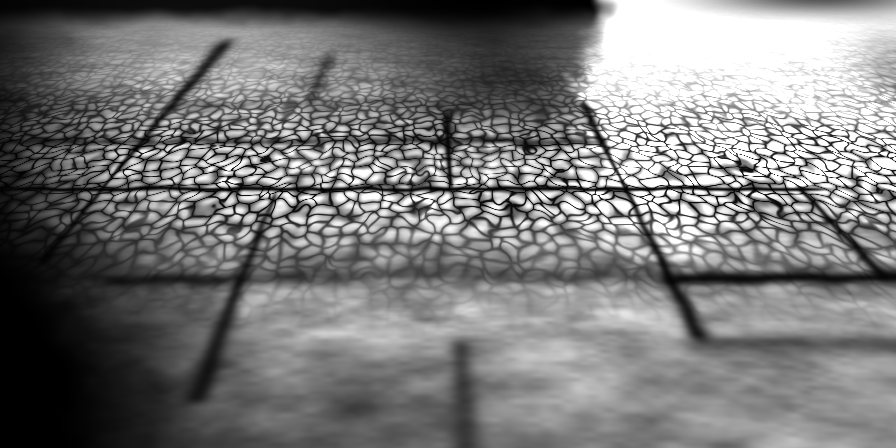
A WebGL 2 fragment shader for this texture:

```glsl
#version 300 es
precision highp float;
// Cracked plank floor in raking light: monochrome, low angle, shallow focus.

#define VANISH vec2(0.958, 1.453)
#define FOCUS_Y 0.60
#define FOCUS_DEPTH 0.17
#define BLUR_RATE 0.05
#define PLANK_FIRST -0.833
#define PLANK_PITCH 0.445
#define CELL_SCALE vec2(25.0, 38.0)
#define CRACK_DARK 0.85
#define BUMP_GAIN 1.05
#define FLOOR_TONE 0.59
#define WINDOW_TONE 1.16

uniform vec2 u_resolution;
out vec4 fragColor;

// Horizontal joints: height, left end, right end, strength
const vec4 JOINTS[7] = vec4[7](
    vec4(0.766, 0.35, 1.30, 0.25), vec4(0.685, 0.00, 1.36, 0.60),
    vec4(0.578, 0.00, 1.85, 0.95), vec4(0.380, 1.48, 2.10, 0.90),
    vec4(0.375, 0.22, 0.52, 0.70), vec4(0.385, 0.50, 1.50, 0.30),
    vec4(0.232, 1.52, 2.10, 0.45));

// Receding seams: plank index, near height, far height, strength
const vec4 SEAMS[7] = vec4[7](
    vec4(0.0, 0.41, 0.91, 0.80), vec4(1.0, 0.77, 0.88, 0.50),
    vec4(1.0, 0.10, 0.57, 0.75), vec4(2.0, 0.58, 0.75, 0.90),
    vec4(2.0, -0.1, 0.24, 0.50), vec4(3.0, 0.24, 0.77, 0.85),
    vec4(4.0, 0.38, 0.58, 0.85));

vec2 hash2(vec2 p) {
    vec2 q = vec2(dot(p, vec2(127.1, 311.7)), dot(p, vec2(269.5, 183.3)));
    return fract(sin(q) * 43758.5453);
}

float noise(vec2 p) {
    vec2 i = floor(p), f = fract(p);
    f = f * f * (3.0 - 2.0 * f);
    float low = mix(hash2(i).x, hash2(i + vec2(1, 0)).x, f.x);
    float high = mix(hash2(i + vec2(0, 1)).x, hash2(i + vec2(1, 1)).x, f.x);
    return mix(low, high, f.y);
}

float fbm(vec2 p) {
    return 0.55 * noise(p) + 0.3 * noise(p * 2.1 + 7.3) + 0.15 * noise(p * 4.3 + 3.1);
}

// Distances to the nearest and second nearest cell centre
vec2 cells(vec2 p) {
    vec2 base = floor(p), nearest = vec2(9.0);
    for (int j = -1; j <= 1; j++)
        for (int i = -1; i <= 1; i++) {
            vec2 c = base + vec2(i, j);
            float d = length(c + 0.1 + 0.8 * hash2(c) - p);
            nearest = d < nearest.x ? vec2(d, nearest.x) : vec2(nearest.x, min(nearest.y, d));
        }
    return nearest;
}

float glow(vec2 p, vec2 centre, vec2 radius) {
    vec2 q = (p - centre) / radius;
    return exp(-dot(q, q));
}

float span(float t, float a, float b, float soft) {
    return smoothstep(a - soft, a + soft, t) * (1.0 - smoothstep(b - soft, b + soft, t));
}

float lineWidth(float y) {
    return 0.004 + BLUR_RATE * abs(y - FOCUS_Y);
}

// Broad light and shadow over the floor
float lighting(vec2 p) {
    float n = fbm(p * vec2(9.0, 12.0)) - 0.5;
    float tone = FLOOR_TONE + 0.12 * n;
    tone += 0.10 * glow(p, vec2(0.52, 0.86), vec2(0.28, 0.08));
    tone += 0.17 * glow(p, vec2(1.00, 0.28), vec2(0.55, 0.05));
    tone += 0.35 * glow(p, vec2(1.47, 0.51), vec2(0.17, 0.10));
    tone += 0.14 * glow(p, vec2(1.27, 0.17), vec2(0.13, 0.07));
    tone -= 0.20 * glow(p, vec2(0.80, 0.00), vec2(0.70, 0.20));
    tone -= 0.16 * glow(p, vec2(1.05, 0.40), vec2(0.80, 0.045));
    tone -= 0.36 * glow(p, vec2(1.12, 0.82), vec2(0.22, 0.11));
    tone -= 0.16 * glow(p, vec2(0.78, 0.09), vec2(0.07, 0.04));
    // Dark far edge and the shadow hanging from it
    tone *= 1.0 - 0.92 * smoothstep(0.93, 0.99, p.y + 0.03 * n);
    tone *= 1.0 - 0.97 * glow(p, vec2(1.06, 1.00), vec2(0.30, 0.12));
    // Window reflection
    float edge = 1.29 + 0.45 * max(p.y - 0.84, 0.0) + 0.7 * max(0.80 - p.y, 0.0);
    float lit = smoothstep(-0.04, 0.04, p.x - edge + 0.16 * n);
    lit *= smoothstep(0.50, 0.80, p.y + 0.12 * n);
    tone = mix(tone, WINDOW_TONE, lit);
    tone -= 0.85 * glow(p, vec2(1.83, 1.01), vec2(0.28, 0.045));
    tone -= 0.50 * glow(p, vec2(2.02, 0.85), vec2(0.15, 0.09));
    // Left side falls into darkness, further in near the viewer
    float dark = mix(0.38, 0.08, smoothstep(0.1, 0.7, p.y));
    return max(tone, 0.0) * smoothstep(dark - 0.25, dark + 0.33, p.x + 0.08 * n);
}

void main() {
    vec2 p = gl_FragCoord.xy / u_resolution.y;
    float depth = VANISH.y - p.y;
    vec2 ground = vec2((p.x - VANISH.x) / depth, 1.0 / depth);
    float defocus = (p.y - FOCUS_Y) / FOCUS_DEPTH;
    float sharp = exp(-defocus * defocus);
    float tone = lighting(p);

    // Crazed surface: raised cells parted by cracks
    vec2 warp = vec2(noise(ground * 30.0), noise(ground * 30.0 + 19.0)) - 0.5;
    vec2 cell = cells(ground * CELL_SCALE + warp * 0.9);
    float soft = 0.16 + 0.5 * (1.0 - sharp);
    float crack = 1.0 - smoothstep(0.0, soft, cell.y - cell.x);
    float bump = smoothstep(0.8, 0.1, cell.x) - 0.42;
    float patchy = 0.55 + 0.9 * noise(ground * vec2(6.0, 9.0));
    tone *= 1.0 + BUMP_GAIN * sharp * bump;
    tone *= 1.0 - clamp(CRACK_DARK * sharp * crack * patchy, 0.0, 0.9);

    // Soft streaks where the floor is out of focus
    float streak = fbm(ground * vec2(11.0, 42.0)) - 0.5;
    tone *= 1.0 + (0.75 - 0.3 * sharp) * streak * smoothstep(1.0, 0.75, p.y);

    // Joints and seams, widening with blur
    float wobble = 0.007 * (noise(p * 22.0) - 0.5);
    for (int i = 0; i < 7; i++) {
        vec4 j = JOINTS[i];
        float dy = (p.y - j.x + wobble) / lineWidth(j.x);
        tone *= 1.0 - j.w * exp(-dy * dy) * span(p.x, j.y, j.z, 0.05);
        vec4 s = SEAMS[i];
        float dx = (ground.x - PLANK_FIRST - PLANK_PITCH * s.x) * depth + wobble;
        dx /= lineWidth(p.y) * 1.1;
        tone *= 1.0 - s.w * exp(-dx * dx) * span(p.y, s.y, s.z, 0.015);
    }
    fragColor = vec4(vec3(clamp(tone, 0.0, 1.0)), 1.0);
}
```
